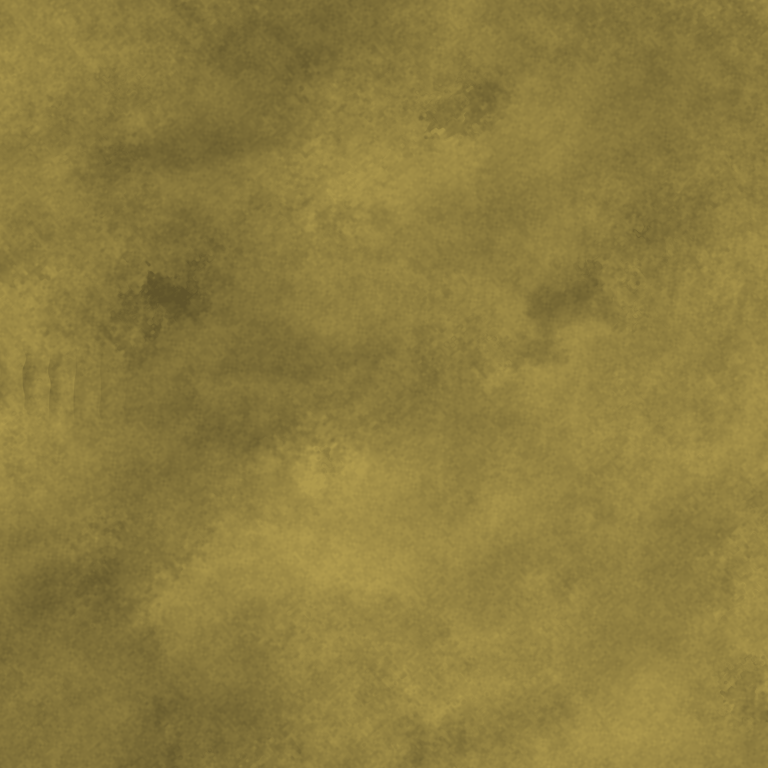
Write a three.js fragment shader that draws this texture.

```glsl
// Weathered olive-ochre wall: slanting soft clouds of tone, broken up by a
// sprayed stipple, with a few ragged dark stains, brushed streaks and seams.
// Layers of value noise add up to one tone, which scales a single hue.
varying vec2 vUv;

const vec3 OCHRE = vec3(1.0, 0.88, 0.44);   // hue, scaled by the tone
const float BASE_TONE = 0.562;
const float TONE_MIN = 0.38;
const float TONE_MAX = 0.69;
const float SLANT = 0.45;                   // cloud direction in radians
const vec2 CLOUD_SCALE = vec2(3.1, 5.0);
const float CLOUD_DEPTH = 0.38;
const float MOTTLE_SCALE = 38.0;
const float MOTTLE_DEPTH = 0.105;
const float GRAIN_SCALE = 270.0;
const float GRAIN_DEPTH = 0.055;
const float SPRAY_SCALE = 170.0;
const float SPRAY_REACH = 0.075;            // how far stipple frays the clouds
const int STAIN_COUNT = 6;
const float STAIN_DEPTH = 0.13;
const int STREAK_COUNT = 4;
const float STREAK_DEPTH = 0.05;
const float SEAM_PITCH = 0.033;
const float SEAM_DEPTH = 0.08;
const vec2 SPREAD = vec2(0.618, 0.755);     // even scatter steps

float hash(vec2 p) {
  return fract(sin(dot(p, vec2(127.1, 311.7))) * 43758.5453);
}

float noise(vec2 p) {
  vec2 i = floor(p);
  vec2 f = fract(p);
  vec2 u = f * f * (3.0 - 2.0 * f);
  return mix(mix(hash(i), hash(i + vec2(1.0, 0.0)), u.x),
             mix(hash(i + vec2(0.0, 1.0)), hash(i + vec2(1.0, 1.0)), u.x), u.y);
}

mat2 rotation(float a) {
  float c = cos(a);
  float s = sin(a);
  return mat2(c, -s, s, c);
}

float fbm(vec2 p) {
  float sum = 0.0;
  float weight = 0.5;
  for (int i = 0; i < 5; i++) {
    sum += weight * noise(p);
    p = rotation(0.6) * p * 2.03 + 17.3;
    weight *= 0.5;
  }
  return sum / 0.96875;
}

// Slanting clouds, bent by a slow warp and frayed by the spray
float clouds(vec2 p, vec2 spray) {
  vec2 warp = vec2(fbm(p * 3.0 + 5.2), fbm(p * 3.0 + 31.7)) - 0.5;
  vec2 q = rotation(SLANT) * (p + 0.25 * warp + spray);
  return fbm(q * CLOUD_SCALE + 8.4) - 0.5;
}

// Ragged dark stains, each a tilted ellipse with a noisy rim
float stains(vec2 p, vec2 spray) {
  float cover = 0.0;
  float ragged = fbm((p + 0.4 * spray) * 30.0 + 3.0) - 0.5;
  for (int i = 0; i < STAIN_COUNT; i++) {
    float id = float(i);
    vec2 center = fract(SPREAD * id + vec2(0.13, 0.845));
    float size = mix(0.75, 1.2, hash(vec2(id, 4.0)));
    vec2 d = rotation(0.55) * (p - center + spray * 0.3);
    float r = length(d / (vec2(0.075, 0.042) * size)) + 3.2 * ragged;
    float strength = mix(0.4, 1.0, hash(vec2(id, 9.0)));
    cover = max(cover, strength * (1.0 - smoothstep(0.1, 1.2, r)));
  }
  return cover;
}

// Brushed streaks: a firmer lower edge that fades out upward
float streaks(vec2 p) {
  float cover = 0.0;
  float wave = 0.05 * (fbm(p * 7.0 + 12.0) - 0.5);
  for (int i = 0; i < STREAK_COUNT; i++) {
    float id = float(i);
    vec2 center = fract(SPREAD * id + vec2(0.42, 0.52));
    vec2 d = rotation(mix(0.1, 0.35, hash(vec2(id, 2.0)))) * (p - center);
    float h = d.y + wave;
    float band = smoothstep(-0.012, 0.015, h) * (1.0 - smoothstep(0.01, 0.085, h));
    cover = max(cover, band * (1.0 - smoothstep(0.06, 0.2, abs(d.x))));
  }
  return cover;
}

// Short run of upright seams at the left rim, sharp on one side
float seams(vec2 p) {
  float x = fract(p.x / SEAM_PITCH + 0.15 * noise(p * 60.0));
  float line = smoothstep(0.0, 0.06, x) * (1.0 - smoothstep(0.06, 0.6, x));
  float height = 1.0 - smoothstep(0.015, 0.055, abs(p.y - 0.51 + 0.15 * p.x));
  return line * height * (1.0 - smoothstep(0.06, 0.2, p.x));
}

void main() {
  // Turned grids keep the fine noise from lining up with the canvas
  vec2 fine = rotation(0.7) * vUv;
  vec2 spray = vec2(noise(fine * SPRAY_SCALE), noise(fine * SPRAY_SCALE + 57.0)) - 0.5;
  float rough = smoothstep(0.25, 0.65, fbm(vUv * 7.0 + 40.0));
  spray *= SPRAY_REACH * rough;

  float tone = BASE_TONE + CLOUD_DEPTH * clouds(vUv, spray);
  tone += MOTTLE_DEPTH * mix(0.6, 1.2, rough) * (fbm(fine * MOTTLE_SCALE) - 0.5);
  tone += GRAIN_DEPTH * (noise(fine * GRAIN_SCALE + 9.0) - 0.5);
  tone -= STAIN_DEPTH * stains(vUv, spray);
  tone -= STREAK_DEPTH * streaks(vUv);
  tone -= SEAM_DEPTH * seams(vUv);

  gl_FragColor = vec4(OCHRE * clamp(tone, TONE_MIN, TONE_MAX), 1.0);
}
```
